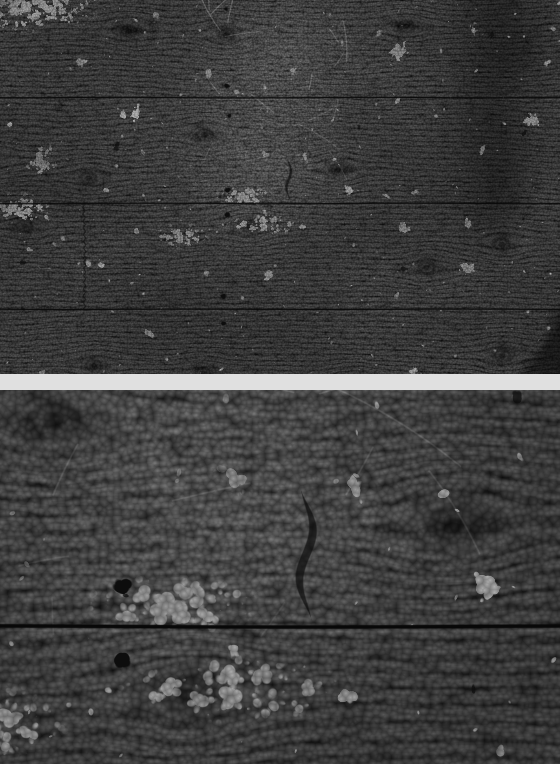
Top: the whole. Bottom: its middle third, enlarged.
Write a Shadertoy shader that draws this texture.

```glsl
const float PLANK_PITCH = 0.283;
const float FIRST_SEAM = 0.173;
const float SEAM_HALF_WIDTH = 0.0016;
const float GRAIN_FREQUENCY = 420.0;
const float GRAIN_DEPTH = 0.36;
const float FIBRE_DEPTH = 0.55;
const float SPECKLE_DEPTH = 0.65;
const float KNOT_SPACING = 0.42;
const float WOOD_TONE = 0.198;
const float PAINT_TONE = 0.58;
const float HOLE_TONE = 0.05;
const float NAIL_COLUMN = 0.605;
const int SCRATCH_COUNT = 22;
const vec2 WORN_CENTRE = vec2(0.72, 0.72);
const vec2 WORN_RADIUS = vec2(0.24, 0.36);
// Smeared paint: centre, radii
const vec4 SMEARS[6] = vec4[6](
    vec4(0.08, 0.99, 0.17, 0.065), vec4(0.11, 0.57, 0.040, 0.036),
    vec4(0.05, 0.445, 0.07, 0.035), vec4(0.65, 0.475, 0.065, 0.023),
    vec4(0.71, 0.40, 0.085, 0.024), vec4(0.48, 0.37, 0.065, 0.028));

vec2 hash2(vec2 p) {
    vec3 q = fract(p.xyx * vec3(0.1031, 0.1030, 0.0973));
    q += dot(q, q.yzx + 33.33);
    return fract((q.xx + q.yz) * q.zy);
}

mat2 rotation(float a) {
    return mat2(cos(a), sin(a), -sin(a), cos(a));
}

// Distance to the nearest cell point
float cellular(vec2 p) {
    vec2 cell = floor(p);
    float nearest = 4.0;
    for (int j = -1; j <= 1; j++)
        for (int i = -1; i <= 1; i++) {
            vec2 id = cell + vec2(i, j);
            vec2 d = id + hash2(id) - p;
            nearest = min(nearest, dot(d, d));
        }
    return sqrt(nearest);
}

// Layered sines, about -1 to 1
float waves(vec2 p) {
    float sum = 0.0, gain = 0.5;
    for (int i = 0; i < 4; i++) {
        sum += gain * sin(p.x + 1.6 * sin(p.y));
        p = rotation(0.9) * p * 1.9 + 2.3;
        gain *= 0.55;
    }
    return sum;
}

// Scattered ragged drops, one candidate per cell
float splats(vec2 p, float scale, float size, float share, float rag) {
    vec2 g = p * scale, cell = floor(g);
    float edge = scale / iResolution.y, cover = 0.0;
    for (int j = -1; j <= 1; j++)
        for (int i = -1; i <= 1; i++) {
            vec2 id = cell + vec2(i, j);
            vec2 h = hash2(id + scale), k = hash2(id + scale * 3.0 + 71.0);
            vec2 q = rotation(k.x * 6.28) * (g - id - h);
            q.y *= 1.0 + 1.3 * h.x;
            float d = length(q) - size * (0.3 + 0.7 * k.y * k.y) * (1.0 + 0.6 * rag);
            cover = max(cover, step(fract(k.x * 7.0), share) * smoothstep(edge, -edge, d));
        }
    return cover;
}

// Fine light lines gathered in the worn area
float scratches(vec2 p, float px) {
    float cover = 0.0;
    for (int i = 0; i < SCRATCH_COUNT; i++) {
        vec2 h = hash2(vec2(i, 5)), k = hash2(vec2(i, 19));
        vec2 q = p - WORN_CENTRE - (h - 0.5) * vec2(0.42, 0.55);
        q = rotation(k.x * 3.14) * q;
        float reach = 0.015 + 0.06 * k.y * k.y;
        q.y += 3.0 * (h.x - 0.5) * q.x * q.x;
        float d = length(vec2(max(abs(q.x) - reach, 0.0), q.y));
        cover = max(cover, (0.3 + 0.7 * h.y) * smoothstep(0.0006 + px, 0.0, d));
    }
    return cover;
}

void mainImage(out vec4 fragColor, in vec2 fragCoord) {
    float px = 1.0 / iResolution.y;
    vec2 p = fragCoord * px;
    float board = (p.y - FIRST_SEAM) / PLANK_PITCH;
    float plank = floor(board);

    // Grain bent around knots
    float height = p.y + 0.012 * waves(vec2(p.x * 3.5, p.y * 5.0) + plank * 9.0);
    float knots = 0.0;
    float column = floor(p.x / KNOT_SPACING);
    for (int i = -1; i <= 1; i++) {
        vec2 h = hash2(vec2(column + float(i), plank + 13.0));
        vec2 centre = vec2((column + float(i) + h.x) * KNOT_SPACING,
                           FIRST_SEAM + (plank + 0.2 + 0.6 * h.y) * PLANK_PITCH);
        vec2 q = p - centre;
        float d = length(q / vec2(0.036, 0.026));
        height -= 0.75 * q.y * exp(-0.3 * d * d);
        knots += exp(-1.4 * d * d) * (0.7 + 0.3 * sin(d * 13.0 + 2.0 * waves(q * 60.0)));
    }
    float phase = height * GRAIN_FREQUENCY + 2.5 * waves(vec2(height * 25.0, plank * 3.0));
    float grain = pow(0.5 + 0.5 * sin(phase), 3.0);
    float fibre = cellular(vec2(p.x * 32.0, height * 190.0) + plank * 17.0);
    float speckle = cellular(p * 170.0);

    // Broad light, stains and worn area
    vec2 w = (p - WORN_CENTRE) / WORN_RADIUS;
    float worn = exp(-dot(w, w));
    float cloud = waves(p * vec2(6.0, 9.0));
    float stain = exp(-pow((p.x - 1.33 + 0.03 * cloud) / 0.10, 2.0)) * smoothstep(0.30, 0.48, p.y);
    float corner = smoothstep(-0.02, 0.03, p.x - 1.40 - 0.5 * p.y + 0.015 * cloud);
    float tone = WOOD_TONE * (1.0 + 0.10 * cloud) + 0.085 * worn;
    tone *= (1.0 - 0.32 * stain) * (1.0 - 0.5 * corner);
    tone *= 1.0 + GRAIN_DEPTH * (0.31 - grain) * (1.0 - 0.5 * worn)
        + FIBRE_DEPTH * (0.45 - fibre) + SPECKLE_DEPTH * (0.45 - speckle);
    tone *= 1.0 - 0.55 * min(knots, 1.0);

    // Paint drops, smears and scratches
    float rag = 1.65 - 2.2 * cellular(p * 45.0) - 1.6 * cellular(p * 110.0 + 7.0);
    float paint = max(splats(p, 5.0, 0.12, 0.36, rag), splats(p, 13.0, 0.14, 0.27, rag));
    paint = max(paint, splats(p, 34.0, 0.13, 0.14, rag));
    for (int i = 0; i < 6; i++) {
        float inside = 1.0 - length((p - SMEARS[i].xy) / SMEARS[i].zw);
        paint = max(paint, smoothstep(0.0, 0.35, inside + 0.8 * rag - 0.3) * smoothstep(-0.4, 0.2, inside));
    }
    float scuff = worn * smoothstep(0.3, 1.1, rag + 0.5 * cloud);
    tone += 0.07 * scuff + 0.16 * scratches(p, px);
    float paintTone = PAINT_TONE * (1.0 + 0.22 * waves(p * 23.0) + 0.5 * (0.45 - speckle));
    tone = mix(tone, paintTone, paint * (0.75 + 0.2 * waves(p * 11.0 + 4.0)));

    // Nail holes and dark pits
    float seam = floor(board + 0.5);
    float fromSeam = (board - seam) * PLANK_PITCH;
    vec2 jitter = hash2(vec2(seam + 4.0, step(0.0, fromSeam))) - 0.5;
    vec2 nail = vec2(p.x - NAIL_COLUMN, abs(fromSeam) - 0.04) - 0.018 * jitter;
    float hole = smoothstep(px, -px, length(nail * vec2(0.8, 1.0)) - 0.006 - 0.002 * rag);
    hole = max(hole, 0.75 * splats(p + 3.7, 8.0, 0.07, 0.25, rag));

    // Split and saw marks
    vec2 split = p - vec2(0.772, 0.52);
    float splitWidth = 0.004 * (1.0 - pow(split.y / 0.055, 2.0));
    hole = max(hole, 0.7 * smoothstep(px, -px, abs(split.x - 0.006 * sin(split.y * 70.0)) - splitWidth));
    float teeth = 0.012 * (abs(fract(p.y * 55.0) - 0.5) - 0.25);
    float saw = smoothstep(0.0015 + px, 0.0, abs(p.x - 0.225 - teeth - 0.002 * cloud));
    hole = max(hole, 0.6 * saw * (1.0 - step(0.5, abs(plank))));
    tone = mix(tone, HOLE_TONE, hole);

    // Plank seams with a faint lit lower edge
    float gap = fromSeam + 0.0006 * sin(p.x * 9.0 + seam);
    tone += 0.04 * smoothstep(0.002, 0.0, abs(gap + 0.004));
    tone = mix(tone, 0.03, smoothstep(px, -px, abs(gap) - SEAM_HALF_WIDTH));

    fragColor = vec4(vec3(clamp(tone, 0.0, 1.0)), 1.0);
}
```
